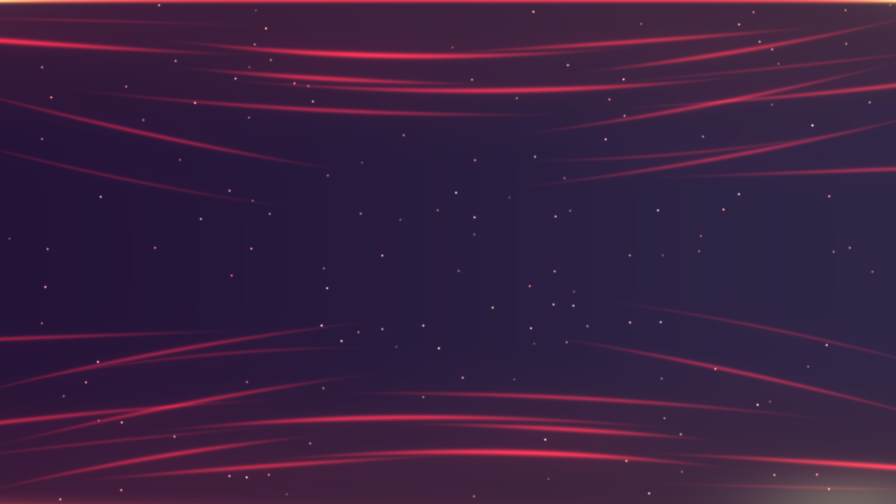
A WebGL 1 fragment shader for this background:

```glsl
precision highp float;
// Curved red light streaks above and below a dark violet field of drifting sparks.

uniform vec2 u_resolution;

float hash(vec2 p) {
  return fract(sin(dot(p, vec2(127.1, 311.7))) * 43758.5453);
}

// Parabola through heights y.x, y.y, y.z at the start, middle and end of span.
// The light is strongest at the fraction peak and fades toward both ends.
float streak(vec2 p, vec2 span, vec3 y, float peak, float power) {
  float s = clamp((p.x - span.x) / (span.y - span.x), 0.0, 1.0);
  float curve = y.x * (1.0 - s) * (1.0 - 2.0 * s)
              + y.y * 4.0 * s * (1.0 - s)
              + y.z * s * (2.0 * s - 1.0);
  float light = power * smoothstep(0.0, peak, s) * (1.0 - smoothstep(peak, 1.0, s));
  float d = p.y - curve;
  float width = 0.0026 + 0.0032 * light;
  float core = exp(-d * d / (width * width));
  float halo = exp(-abs(d) / (d < 0.0 ? 0.026 : 0.012));
  return light * (core + 0.11 * halo);
}

// One bundle of streaks; p.y runs downward from the top edge.
float streakBundle(vec2 p) {
  float light = 0.0;
  // Left side
  light += streak(p, vec2(-0.05, 0.30), vec3(0.074, 0.095, 0.111), 0.14, 0.95);
  light += streak(p, vec2(-0.05, 0.30), vec3(0.035, 0.042, 0.051), 0.40, 0.20);
  light += streak(p, vec2(-0.10, 0.40), vec3(0.148, 0.260, 0.343), 0.55, 0.55);
  light += streak(p, vec2(-0.10, 0.35), vec3(0.250, 0.350, 0.417), 0.50, 0.28);
  // Middle
  light += streak(p, vec2(0.17, 0.73), vec3(0.076, 0.111, 0.090), 0.42, 1.00);
  light += streak(p, vec2(0.48, 0.93), vec3(0.106, 0.083, 0.051), 0.50, 0.65);
  light += streak(p, vec2(0.19, 0.56), vec3(0.132, 0.157, 0.167), 0.45, 0.75);
  light += streak(p, vec2(0.22, 0.85), vec3(0.153, 0.180, 0.148), 0.58, 0.85);
  light += streak(p, vec2(0.05, 0.64), vec3(0.171, 0.217, 0.227), 0.55, 0.60);
  // Right side
  light += streak(p, vec2(0.63, 1.05), vec3(0.146, 0.097, 0.019), 0.42, 0.65);
  light += streak(p, vec2(0.66, 1.10), vec3(0.167, 0.132, 0.088), 0.50, 0.25);
  light += streak(p, vec2(0.66, 1.06), vec3(0.218, 0.194, 0.157), 0.85, 0.65);
  light += streak(p, vec2(0.56, 1.03), vec3(0.271, 0.206, 0.111), 0.50, 0.60);
  light += streak(p, vec2(0.56, 1.08), vec3(0.375, 0.308, 0.204), 0.50, 0.55);
  light += streak(p, vec2(0.57, 1.00), vec3(0.319, 0.301, 0.245), 0.40, 0.28);
  light += streak(p, vec2(0.70, 1.06), vec3(0.354, 0.343, 0.331), 0.85, 0.55);
  return light;
}

// Sparks on a jittered grid, denser around the centre.
vec3 sparks(vec2 uv, float aspect) {
  vec2 grid = vec2(27.0 * aspect, 27.0);
  vec2 cell = floor(uv * grid);
  vec2 jitter = 0.2 + 0.6 * vec2(hash(cell + 3.1), hash(cell + 17.7));
  float d = length(fract(uv * grid) - jitter) / 27.0;
  vec2 offset = (cell / grid - vec2(0.46, 0.52)) / vec2(0.22, 0.28);
  float chance = 0.07 + 0.20 * exp(-dot(offset, offset));
  float lit = step(hash(cell + 41.3), chance) * (0.3 + 0.6 * hash(cell + 8.9));
  vec3 tint = mix(vec3(1.0, 0.42, 0.26), vec3(0.95, 0.80, 0.62), hash(cell + 29.5));
  return tint * lit * exp(-d * d / 0.0000055);
}

void main() {
  vec2 uv = gl_FragCoord.xy / u_resolution;
  float aspect = u_resolution.x / u_resolution.y;
  float top = 1.0 - uv.y;

  // Violet on the left to slate on the right, warmer toward top and bottom
  vec3 color = mix(vec3(0.135, 0.075, 0.215), vec3(0.185, 0.150, 0.275),
                   smoothstep(-0.1, 1.1, uv.x));
  float rim = smoothstep(0.17, 0.50, abs(uv.y - 0.5));
  color = mix(color, mix(vec3(0.25, 0.11, 0.23), vec3(0.27, 0.17, 0.25), uv.x), 0.8 * rim);

  // The lower bundle is the upper one turned by half a circle
  vec2 p = top < 0.5 ? vec2(uv.x, top) : vec2(1.0 - uv.x, 1.008 - top);
  float light = streakBundle(p);
  color += light * vec3(0.70, 0.07, 0.09);

  // Hot line along the top edge, yellow in the corners
  float corner = exp(-uv.x / 0.09) + exp(-(1.0 - uv.x) / 0.06);
  float edge = exp(-top * top / 0.00003);
  color += edge * (vec3(0.65, 0.08, 0.08) + corner * vec3(0.35, 0.65, 0.20));
  color += 0.10 * corner * exp(-top / 0.04) * vec3(0.8, 0.6, 0.3);

  // Pale olive glow at the lower right and a faint ember at the lower left
  vec2 glow = (uv - vec2(0.95, 0.0)) / vec2(0.11, 0.06);
  color += exp(-dot(glow, glow)) * vec3(0.17, 0.22, 0.12);
  color += exp(-uv.y / 0.012) * exp(-uv.x / 0.25) * vec3(0.25, 0.08, 0.03);

  color += sparks(uv, aspect);
  gl_FragColor = vec4(color, 1.0);
}
```
